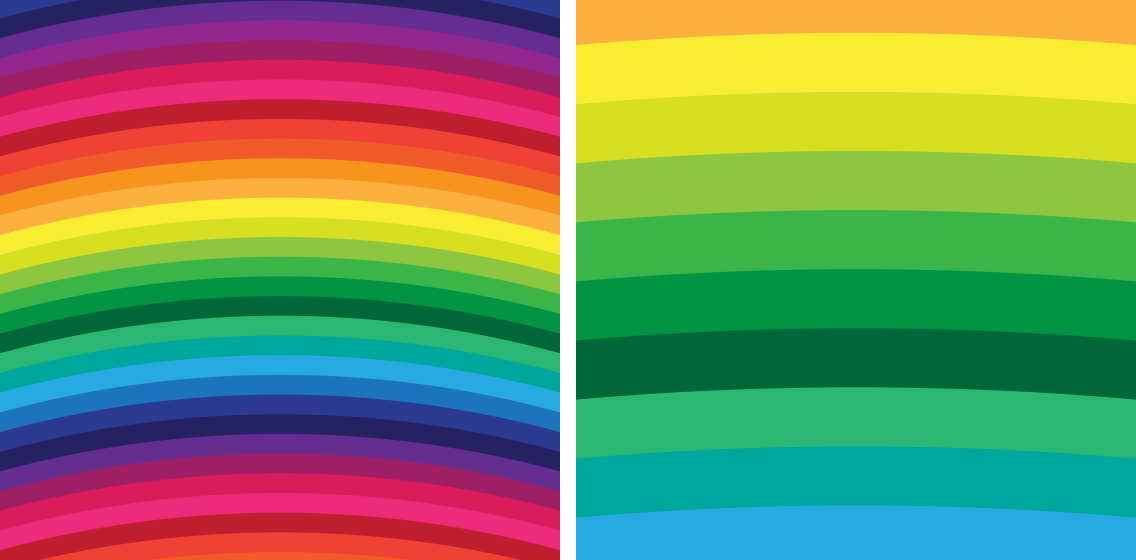
Left, the full canvas; right, a detail of the centre.
A WebGL 1 fragment shader for this pattern:

```glsl
precision highp float;

uniform vec2 u_resolution;

const float BAND_HEIGHT = 0.03516;   // vertical thickness of a stripe
const float FIRST_EDGE = 0.0013;     // crown of the first violet stripe, from the top
const float ARC_RADIUS = 1.897;      // every edge shares this radius
const float PALETTE_SIZE = 22.0;
const float SHORT_CYCLE_START = 23.0; // from this stripe on, purple is left out

// Spectrum in order from violet down to navy
vec3 spectrum(float i) {
  if (i < 0.5) return vec3(0.400, 0.176, 0.569);  // violet
  if (i < 1.5) return vec3(0.573, 0.153, 0.561);  // purple
  if (i < 2.5) return vec3(0.620, 0.122, 0.388);  // plum
  if (i < 3.5) return vec3(0.855, 0.110, 0.361);  // crimson
  if (i < 4.5) return vec3(0.933, 0.165, 0.482);  // pink
  if (i < 5.5) return vec3(0.745, 0.118, 0.176);  // dark red
  if (i < 6.5) return vec3(0.937, 0.255, 0.212);  // red
  if (i < 7.5) return vec3(0.945, 0.353, 0.161);  // vermilion
  if (i < 8.5) return vec3(0.969, 0.580, 0.114);  // orange
  if (i < 9.5) return vec3(0.984, 0.690, 0.251);  // apricot
  if (i < 10.5) return vec3(0.976, 0.929, 0.196); // yellow
  if (i < 11.5) return vec3(0.843, 0.875, 0.137); // lime
  if (i < 12.5) return vec3(0.553, 0.776, 0.247); // leaf
  if (i < 13.5) return vec3(0.231, 0.710, 0.290); // green
  if (i < 14.5) return vec3(0.000, 0.580, 0.267); // emerald
  if (i < 15.5) return vec3(0.000, 0.408, 0.220); // forest
  if (i < 16.5) return vec3(0.169, 0.714, 0.451); // sea green
  if (i < 17.5) return vec3(0.000, 0.655, 0.616); // teal
  if (i < 18.5) return vec3(0.153, 0.667, 0.882); // sky
  if (i < 19.5) return vec3(0.110, 0.459, 0.737); // blue
  if (i < 20.5) return vec3(0.169, 0.224, 0.565); // indigo
  return vec3(0.149, 0.133, 0.384);               // navy
}

// Colour of a stripe counted downwards, with purple skipped in the second cycle
vec3 stripeColor(float stripe) {
  float slot = stripe + step(SHORT_CYCLE_START - 0.5, stripe);
  return spectrum(mod(slot + 0.25, PALETTE_SIZE) - 0.25);
}

// Drop of a circular arc below its crown at horizontal offset x
float arcDrop(float x) {
  return ARC_RADIUS - sqrt(ARC_RADIUS * ARC_RADIUS - x * x);
}

void main() {
  vec2 uv = gl_FragCoord.xy / u_resolution;

  // Depth below the first edge, measured in stripes along the bent axis
  float depth = (1.0 - uv.y - FIRST_EDGE - arcDrop(uv.x - 0.5)) / BAND_HEIGHT;
  float pixel = 1.0 / (u_resolution.y * BAND_HEIGHT);

  // Blend the two stripes that meet at the nearest edge
  float edge = floor(depth + 0.5);
  float below = clamp((depth - edge) / pixel + 0.5, 0.0, 1.0);
  vec3 color = mix(stripeColor(edge - 1.0), stripeColor(edge), below);

  gl_FragColor = vec4(color, 1.0);
}
```
